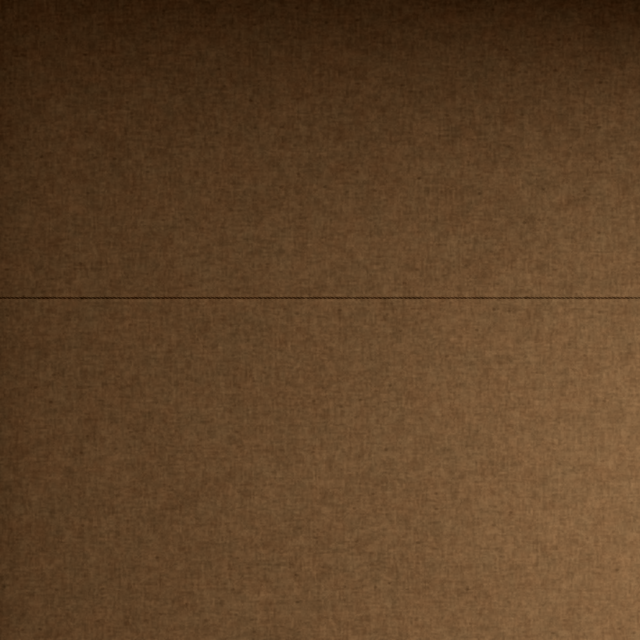
Write a Shadertoy shader that draws this texture.

```glsl
// Brown woven cloth crossed by one thin twisted seam, lit from the lower right.
// A smooth light field drives a brown ramp; layered value noise gives the
// fibres, the weave and the mottling, and scattered cells give dark specks.

#define SEAM_Y 0.5345
#define SEAM_HALF_WIDTH 0.0015
#define STITCH_COUNT 150.0
#define SEAM_DEPTH 0.17
#define GRAIN_SCALE 230.0
#define GRAIN_AMOUNT 0.085
#define WEAVE_AMOUNT 0.042
#define MOTTLE_AMOUNT 0.022
#define SPECK_CELLS 42.0
#define SPECK_AMOUNT 0.055

// Integer hash of a lattice cell, from 0 to 1
float hash(vec2 cell) {
    uvec2 q = uvec2(ivec2(cell) + 4096);
    uint h = q.x * 1597334673u ^ q.y * 3812015801u;
    h = (h ^ (h >> 15u)) * 2246822519u;
    h = (h ^ (h >> 13u)) * 3266489917u;
    return float((h ^ (h >> 16u)) >> 8u) / 16777216.0;
}

// Value noise, centred on zero
float noise(vec2 p) {
    vec2 cell = floor(p);
    vec2 f = fract(p);
    f = f * f * (3.0 - 2.0 * f);
    float low = mix(hash(cell), hash(cell + vec2(1, 0)), f.x);
    float high = mix(hash(cell + vec2(0, 1)), hash(cell + vec2(1, 1)), f.x);
    return mix(low, high, f.y) - 0.5;
}

// Dark at the top and left, brightest at the lower right
float lightField(vec2 uv) {
    float falloff = 1.0 - exp(-3.5 * (1.0 - uv.y));
    float level = 0.18 + falloff * mix(0.15, 0.345, uv.x);
    vec2 toGlow = (uv - vec2(1.0, 0.32)) / vec2(0.38, 0.30);
    level += 0.025 * exp(-dot(toGlow, toGlow));
    level -= 0.025 * exp(-uv.x * 28.0);
    level -= 0.02 * smoothstep(0.75, 1.0, uv.x) * smoothstep(0.8, 1.0, uv.y);
    return level;
}

// Fibre grain, crossed threads and broad mottling
float clothRelief(vec2 uv) {
    vec2 warp = 0.003 * vec2(noise(uv * 70.0), noise(uv * 70.0 + 37.0));
    vec2 p = uv + warp;
    float grain = 0.6 * noise(p * GRAIN_SCALE)
                + 0.4 * noise(p.yx * GRAIN_SCALE * 1.7 + 91.0);
    float weave = noise(p * vec2(75.0, 300.0) + 11.0)
                + noise(p * vec2(300.0, 70.0) + 53.0);
    float mottle = noise(uv * 55.0 + 7.0) + 0.6 * noise(uv * 18.0 + 23.0);
    return GRAIN_AMOUNT * grain + WEAVE_AMOUNT * weave + MOTTLE_AMOUNT * mottle;
}

// Small dark pits, present in a few cells only
float specks(vec2 uv) {
    vec2 p = uv * SPECK_CELLS;
    vec2 cell = floor(p);
    vec2 centre = 0.25 + 0.5 * vec2(hash(cell + 101.0), hash(cell + 211.0));
    vec2 offset = (fract(p) - centre) * vec2(1.0, 1.4);
    float present = step(0.86, hash(cell + 307.0));
    return present * (1.0 - smoothstep(0.03, 0.2, length(offset)));
}

// x: dark groove of the seam, y: pale fibres along its lips
vec2 seam(vec2 uv, float pixel) {
    float d = uv.y - SEAM_Y;
    float twist = 0.5 + 0.5 * cos(6.28318 * (uv.x * STITCH_COUNT + d * 220.0));
    float halfWidth = SEAM_HALF_WIDTH * (0.65 + 0.5 * twist);
    float groove = 1.0 - smoothstep(halfWidth - 0.5 * pixel,
                                    halfWidth + 0.7 * pixel, abs(d));
    float lipDistance = (abs(d) - 0.0045) / 0.0022;
    float lips = exp(-lipDistance * lipDistance) * (0.4 + 0.6 * twist);
    return vec2(groove * (0.65 + 0.35 * twist), lips);
}

// Brown ramp, led by its red value
vec3 brown(float level) {
    return vec3(level, 0.83 * level - 0.045, 0.63 * level - 0.075);
}

void mainImage(out vec4 fragColor, in vec2 fragCoord) {
    vec2 uv = fragCoord / iResolution.xy;
    float pixel = 1.0 / iResolution.y;

    // Cloth
    float light = lightField(uv);
    float contrast = mix(0.65, 1.1, smoothstep(0.15, 0.5, light));
    float level = light + contrast * clothRelief(uv);
    level -= contrast * SPECK_AMOUNT * specks(uv);

    // Seam
    vec2 line = seam(uv, pixel);
    level += 0.022 * line.y;
    level -= SEAM_DEPTH * line.x * smoothstep(0.0, 0.4, light);

    // Colour, with a faint warm and cool drift
    vec3 color = brown(level);
    float drift = noise(uv * 34.0 + 71.0) + noise(uv * 120.0 + 17.0);
    color += 0.008 * drift * vec3(1.0, -0.4, -0.6);
    fragColor = vec4(clamp(color, 0.0, 1.0), 1.0);
}
```
